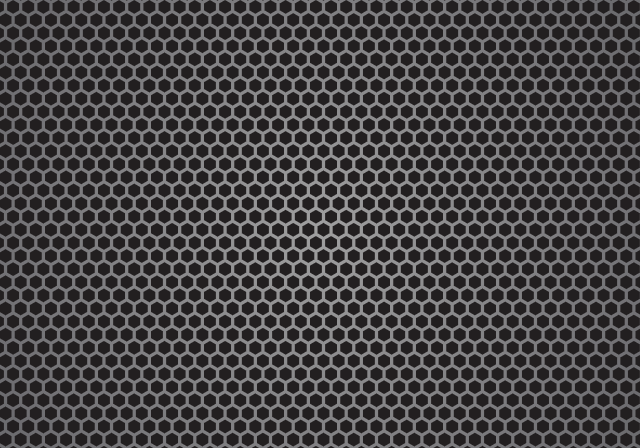
This pattern is drawn by a WebGL 1 fragment shader. Its source:

```glsl
precision highp float;
// Dark metal mesh of hexagonal holes with grey walls, lit by a soft central glow.

uniform vec2 u_resolution;

// Lengths are fractions of the canvas width.
const float COLUMNS = 42.27;                  // holes across the canvas
const vec2 LATTICE_ORIGIN = vec2(0.4818, 0.3819);
const float WALL_WIDTH = 0.215;               // fraction of the hole spacing
const vec2 GLOW_CENTER = vec2(0.5, 0.34);
const float GLOW_RADIUS = 0.56;
const vec3 HOLE_COLOR = vec3(0.135, 0.121, 0.124);
const vec3 WALL_LIT = vec3(0.625, 0.625, 0.627);
const vec3 WALL_DIM = vec3(0.425, 0.422, 0.437);

const vec2 ROW_PAIR = vec2(1.0, 1.7320508);   // repeat of two staggered rows

// Offset from the nearest center of a triangular lattice with unit spacing.
vec2 nearestCenterOffset(vec2 p) {
  vec2 a = mod(p + 0.5 * ROW_PAIR, ROW_PAIR) - 0.5 * ROW_PAIR;
  vec2 b = mod(p, ROW_PAIR) - 0.5 * ROW_PAIR;
  return dot(a, a) < dot(b, b) ? a : b;
}

// Signed distance to the sides of a hexagon with upright left and right sides.
float hexagonDistance(vec2 p, float apothem) {
  p = abs(p);
  return max(p.x, dot(p, vec2(0.5, 0.8660254))) - apothem;
}

void main() {
  vec2 uv = gl_FragCoord.xy / u_resolution.x;
  vec2 cell = nearestCenterOffset((uv - LATTICE_ORIGIN) * COLUMNS);

  // Hole mask, smoothed over one pixel.
  float pixel = COLUMNS / u_resolution.x;
  float d = hexagonDistance(cell, 0.5 * (1.0 - WALL_WIDTH));
  float wall = clamp(d / pixel + 0.5, 0.0, 1.0);

  // Wall brightness fades away from the glow.
  float fade = clamp(distance(uv, GLOW_CENTER) / GLOW_RADIUS, 0.0, 1.0);
  vec3 wallColor = mix(WALL_LIT, WALL_DIM, fade);

  gl_FragColor = vec4(mix(HOLE_COLOR, wallColor, wall), 1.0);
}
```
